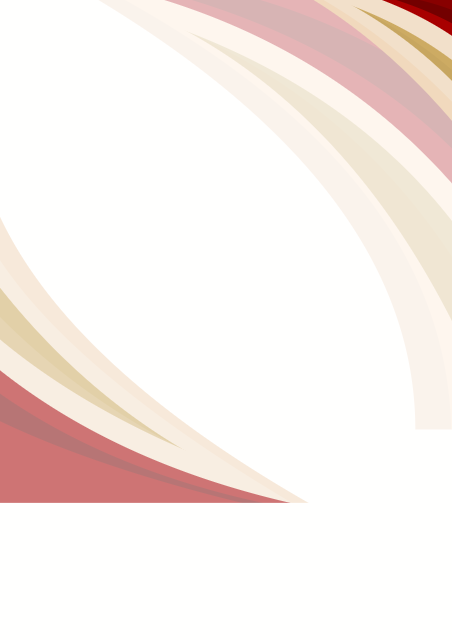
Give the GLSL for this background, as a WebGL 1 fragment shader.

```glsl
precision highp float;
// Sweeping cream, rose, gold and red ribbons curving across two corners of a white page.

uniform vec2 u_resolution;

#define PAGE_WIDTH 542.0     // layout units across the page
#define UPPER_CUT 515.0      // lower end of the top right ribbons
#define LOWER_CUT 603.0      // lower end of the bottom left ribbons
#define PAPER vec3(1.0, 1.0, 0.998)
#define CREAM vec3(0.995, 0.965, 0.933)
#define PEACH vec3(0.945, 0.851, 0.741)
#define ROSE vec3(0.898, 0.706, 0.714)
#define GOLD vec3(0.804, 0.671, 0.388)
#define RED vec3(0.660, 0.0, 0.0)
#define CORAL vec3(0.808, 0.455, 0.455)

float pixelSize;

float cross2(vec2 a, vec2 b) {
  return a.x * b.y - a.y * b.x;
}

// Coverage of the control point's side of the parabola from a to c, steered by b.
float beyond(vec2 p, vec2 a, vec2 b, vec2 c) {
  vec2 ab = b - a, ac = c - a, ap = p - a;
  float area = cross2(ab, ac);
  float v = cross2(ap, ac) / area;
  float w = cross2(ab, ap) / area;
  float u = 1.0 - v - w;
  vec2 dv = vec2(ac.y, -ac.x) / area;
  vec2 dw = vec2(-ab.y, ab.x) / area;
  vec2 slope = 2.0 * v * dv + 4.0 * (w * (dv + dw) - u * dw);
  float f = v * v - 4.0 * u * w;
  return clamp(0.5 + f / (length(slope) * pixelSize), 0.0, 1.0);
}

// Coverage above a horizontal line, with y measured downward.
float above(float y, float cut) {
  return clamp(0.5 + (cut - y) / pixelSize, 0.0, 1.0);
}

// Pale sweep, rose band and red corner at the top right.
vec3 upperRibbons(vec2 p, vec3 color) {
  float sweep = beyond(p, vec2(118, 0), vec2(498, 230), vec2(498, 515));
  float inner = beyond(p, vec2(150, 0), vec2(535, 215), vec2(541, 515));
  vec3 pale = mix(vec3(0.982, 0.953, 0.926), CREAM, inner);
  color = mix(color, pale, sweep * above(p.y, UPPER_CUT));

  // Beige leaf
  vec2 tip = vec2(225, 38);
  float leafTop = beyond(p, tip, vec2(425, 115), vec2(542, 265));
  float leafBase = beyond(p, tip, vec2(420, 145), vec2(542, 385));
  float leafVein = beyond(p, tip, vec2(422, 126), vec2(542, 308));
  vec3 beige = mix(vec3(0.941, 0.902, 0.827), vec3(0.941, 0.910, 0.839), leafVein);
  color = mix(color, beige, leafBase * (1.0 - leafTop));

  // Rose band with a grey stripe
  float rose = beyond(p, vec2(197, 0), vec2(405, 65), vec2(542, 220));
  float stripe = beyond(p, vec2(230, 0), vec2(420, 58), vec2(542, 178));
  stripe *= 1.0 - beyond(p, vec2(312, 0), vec2(430, 35), vec2(542, 112));
  color = mix(color, mix(ROSE, vec3(0.843, 0.706, 0.706), stripe), rose);

  // Peach band
  float peach = beyond(p, vec2(376, 0), vec2(465, 55), vec2(542, 145));
  float peachInner = beyond(p, vec2(388, 0), vec2(470, 48), vec2(542, 122));
  color = mix(color, mix(PEACH, vec3(0.949, 0.878, 0.792), peachInner), peach);

  // Gold leaf
  tip = vec2(425, 8);
  float goldTop = beyond(p, tip, vec2(490, 33), vec2(542, 72));
  float goldBase = beyond(p, tip, vec2(490, 45), vec2(542, 97));
  float goldVein = beyond(p, tip, vec2(490, 39), vec2(542, 84));
  color = mix(color, mix(GOLD * 0.97, GOLD, goldVein), goldBase * (1.0 - goldTop));

  // Red corner with a dark stripe
  float red = beyond(p, vec2(458, 0), vec2(505, 18), vec2(542, 43));
  float dark = beyond(p, vec2(475, 0), vec2(512, 12), vec2(542, 28));
  dark *= 1.0 - 0.4 * beyond(p, vec2(503, 0), vec2(524, 5), vec2(542, 12));
  return mix(color, mix(RED, vec3(0.45, 0.0, 0.0), dark), red);
}

// Peach sweep, gold leaf and coral corner at the bottom left.
vec3 lowerRibbons(vec2 p, vec3 page) {
  float sweep = beyond(p, vec2(0, 260), vec2(85, 440), vec2(370, 603));
  float inner = beyond(p, vec2(0, 312), vec2(92, 450), vec2(350, 603));
  vec3 color = mix(vec3(0.969, 0.914, 0.855), vec3(0.973, 0.933, 0.886), inner);
  color = mix(page, color, sweep);

  // Gold leaf
  vec2 tip = vec2(218, 538);
  float leafTop = beyond(p, tip, vec2(95, 465), vec2(0, 345));
  float leafBase = beyond(p, tip, vec2(90, 482), vec2(0, 407));
  float leafVein = beyond(p, tip, vec2(93, 474), vec2(0, 380));
  vec3 sand = mix(vec3(0.886, 0.816, 0.659), vec3(0.902, 0.835, 0.702), leafVein);
  color = mix(color, sand, leafTop * (1.0 - leafBase));

  // Coral corner with a grey stripe
  float coral = beyond(p, vec2(0, 444), vec2(140, 555), vec2(348, 603));
  float stripe = beyond(p, vec2(0, 472), vec2(130, 563), vec2(315, 603));
  stripe *= 1.0 - beyond(p, vec2(0, 505), vec2(115, 560), vec2(290, 603));
  color = mix(color, mix(CORAL, vec3(0.718, 0.459, 0.459), stripe), coral);
  return mix(page, color, above(p.y, LOWER_CUT));
}

void main() {
  // Layout units, measured from the top left corner
  pixelSize = PAGE_WIDTH / u_resolution.x;
  vec2 p = vec2(gl_FragCoord.x, u_resolution.y - gl_FragCoord.y) * pixelSize;
  vec3 color = upperRibbons(p, PAPER);
  gl_FragColor = vec4(lowerRibbons(p, color), 1.0);
}
```
